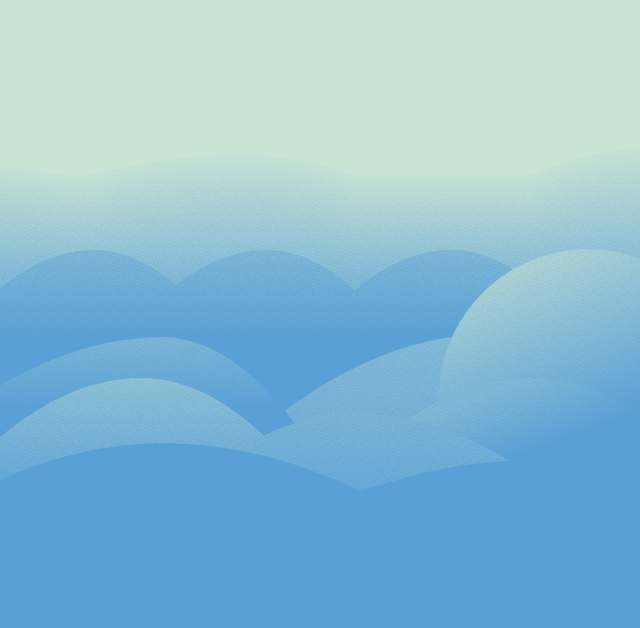
A Shadertoy shader for this background:

```glsl
// Rolling misty hills under a pale sky, drawn as layers of one "paleness" value.
// Each hill is a two-sided parabola filled with a fading gradient; the value
// then picks a colour between deep blue and pale green, with a fine grain.

#define DEEP_BLUE  vec3(0.347, 0.628, 0.838)
#define PALE_GREEN vec3(0.794, 0.893, 0.830)
#define GRAIN_AMOUNT 0.14
#define GRAIN_CELLS 512.0
#define SLANT 0.368
#define EDGE_WIDTH 0.75

// Height of a hill crest; bend holds the left and right steepness.
float crest(float x, vec2 peak, vec2 bend) {
    float dx = x - peak.x;
    return peak.y - (dx < 0.0 ? bend.x : bend.y) * dx * dx;
}

// Smooth coverage from a signed height below an edge.
float cover(float depth) {
    float w = EDGE_WIDTH / iResolution.y;
    return smoothstep(-w, w, depth);
}

// Linear fade from 1 at the top to 0 at the bottom.
float fade(float y, float top, float bottom) {
    return clamp((y - bottom) / (top - bottom), 0.0, 1.0);
}

// Lays one hill over the paleness so far.
float addHill(float pale, vec2 p, vec2 peak, vec2 bend, float tint) {
    return mix(pale, tint, cover(crest(p.x, peak, bend) - p.y));
}

// Sky with a low haze whose upper rim undulates.
float skyHaze(vec2 p) {
    float rim = max(0.721, 0.734 - 0.1226 * p.x);
    rim = max(rim, crest(p.x, vec2(0.378, 0.753), vec2(0.564, 1.04)));
    rim = max(rim, crest(p.x, vec2(1.042, 0.767), vec2(1.01)));
    float haze = mix(0.33, 0.95, fade(p.y, rim, 0.55));
    return mix(1.0, haze, cover(rim - p.y));
}

// Row of three distant hills sharing one gradient.
float distantRow(float pale, vec2 p) {
    float top = 0.0;
    for (int i = 0; i < 3; i++) {
        float n = float(i);
        float x = 0.147 + 0.27 * n + 0.0095 * n * (n - 1.0);
        top = max(top, crest(p.x, vec2(x, 0.602), vec2(2.80, 3.44)));
    }
    return mix(pale, 0.31 * fade(p.y, 0.602, 0.461), cover(top - p.y));
}

// Large round hill at the right, open below its middle.
float roundHill(float pale, vec2 p, float slanted) {
    vec2 radius = vec2(0.232, 0.237);
    vec2 q = p - vec2(0.918, 0.366);
    q.y = max(q.y, 0.0);
    float inside = (1.0 - length(q / radius)) * radius.y;
    return mix(pale, 0.70 * fade(slanted, 0.269, -0.019), cover(inside));
}

// Interleaved gradient noise, one value per grain cell.
float grain(vec2 p) {
    vec2 cell = floor(p * GRAIN_CELLS);
    return fract(52.983 * fract(dot(cell, vec2(0.06711, 0.00584)))) - 0.5;
}

void mainImage(out vec4 fragColor, in vec2 fragCoord) {
    vec2 p = fragCoord / iResolution.xy;
    float slanted = p.y - SLANT * p.x;

    // Sky and distance
    float pale = skyHaze(p);
    pale = distantRow(pale, p);

    // Middle hills
    pale = addHill(pale, p, vec2(0.768, 0.468), vec2(1.17),
                   0.36 * fade(p.y, 0.468, 0.075));
    pale = addHill(pale, p, vec2(0.254, 0.463), vec2(1.20, 3.20),
                   0.30 * fade(p.y, 0.463, 0.348));
    pale = roundHill(pale, p, slanted);

    // Near hills
    pale = addHill(pale, p, vec2(0.827, 0.398), vec2(1.87, 1.85),
                   0.33 * fade(slanted, 0.094, -0.024));
    pale = addHill(pale, p, vec2(0.221, 0.398), vec2(1.93, 2.51),
                   0.45 * fade(p.y, 0.398, 0.185));
    pale = addHill(pale, p, vec2(0.553, 0.342), vec2(1.82, 1.29),
                   0.28 * fade(p.y, 0.342, 0.132));

    // Plain foreground
    pale = addHill(pale, p, vec2(0.254, 0.294), vec2(0.908, 0.80), 0.0);
    pale = addHill(pale, p, vec2(0.833, 0.267), vec2(0.69, 0.0), 0.0);

    // Grain shows only within the gradients
    pale += GRAIN_AMOUNT * grain(p) * min(1.0, 6.0 * pale * (1.0 - pale));
    fragColor = vec4(mix(DEEP_BLUE, PALE_GREEN, clamp(pale, 0.0, 1.0)), 1.0);
}
```
